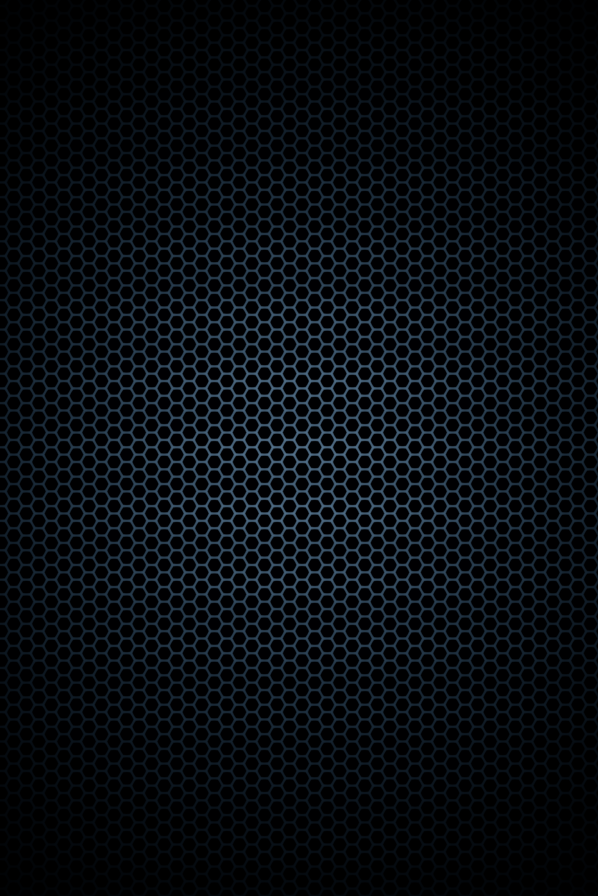
A Shadertoy shader for this pattern:

```glsl
// Fine honeycomb mesh of flat-topped hexagons in steel blue on black.
// Two interleaved rectangular lattices give the nearest cell; a softened hexagon
// distance draws the wires, and a broad central light fades them to the borders.

const vec2 CELL = vec2(1.7320508, 1.0);      // lattice period, row pitch = 1
const float COLUMNS = 47.7;                 // staggered columns across
const float ROWS = 60.9;                    // cells down one column
const vec2 CELL_OFFSET = vec2(0.22, 0.55);  // one cell centre, from mid-canvas
const float WIRE_HALF_WIDTH = 0.075;
const float WIRE_SOFTNESS = 0.055;
const vec3 WIRE_COLOR = vec3(0.27, 0.37, 0.45);
const vec3 HOLE_COLOR = vec3(0.0, 0.002, 0.010);

// Offset from the centre of the nearest hexagon
vec2 hexLocal(vec2 p) {
    vec2 a = mod(p + 0.5 * CELL, CELL) - 0.5 * CELL;
    vec2 b = mod(p, CELL) - 0.5 * CELL;
    return dot(a, a) < dot(b, b) ? a : b;
}

// Hexagon radius, blended with a circle to round the corners; 0.5 at mid-edge
float roundedHexRadius(vec2 p, float roundness) {
    vec2 q = abs(p);
    float hexRadius = max(q.y, dot(q, vec2(0.8660254, 0.5)));
    return mix(hexRadius, length(p), roundness);
}

// Wire coverage, slightly brighter where three wires meet
float wireMask(vec2 local, float softness) {
    float inner = 0.5 - WIRE_HALF_WIDTH;
    float radius = roundedHexRadius(local, 0.35);
    float wire = smoothstep(inner - softness, inner + softness, radius);
    float joint = smoothstep(0.48, 0.577, length(local));
    return wire * (1.0 + 0.15 * joint);
}

// Elliptical falloff of the light
float centralLight(vec2 p, vec2 falloff) {
    return exp(-dot(p * p, falloff));
}

// Faint bands where the light catches some rows more strongly
float rowSheen(float row, float period, float amount) {
    return 1.0 + amount * cos(6.2831853 * row / period);
}

// Dim wires lean towards deeper blue
vec3 wireTint(float level) {
    return WIRE_COLOR * pow(vec3(level), vec3(1.3, 1.1, 1.0));
}

void mainImage(out vec4 fragColor, in vec2 fragCoord) {
    vec2 uv = fragCoord / iResolution.xy - 0.5;
    vec2 grid = uv * vec2(0.5 * CELL.x * COLUMNS, ROWS);
    float pixel = ROWS / iResolution.y;

    // Mesh
    vec2 local = hexLocal(grid - CELL_OFFSET);
    float wire = wireMask(local, max(WIRE_SOFTNESS, 0.5 * pixel));

    // Lighting
    vec2 p = uv * vec2(iResolution.x / iResolution.y, 1.0);
    float light = centralLight(p, vec2(9.0, 9.0));
    float level = light * rowSheen(grid.y, 4.5, 0.06);

    vec3 color = HOLE_COLOR * light + wireTint(level) * wire;
    fragColor = vec4(color, 1.0);
}
```
